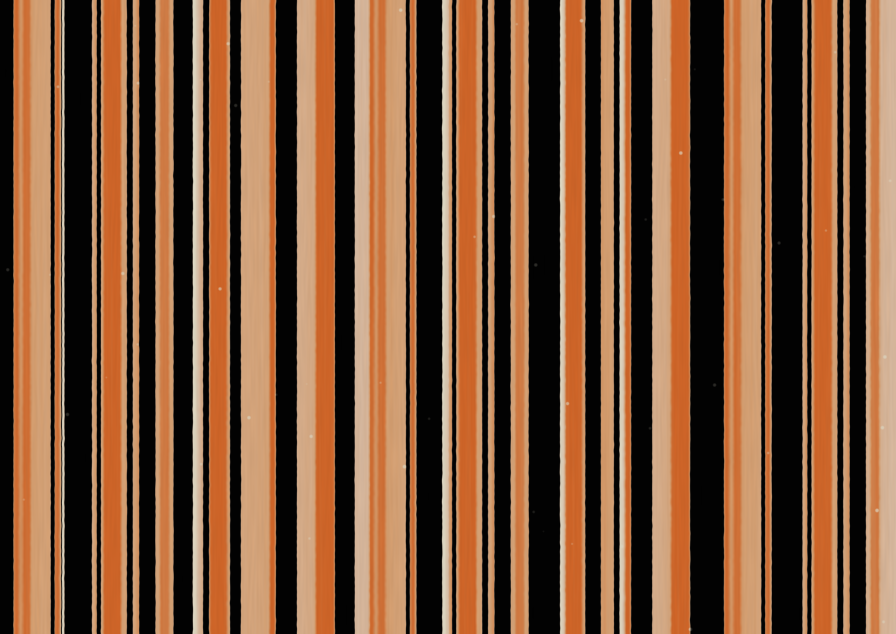
Reproduce this pattern procedurally as a Shadertoy shader.

```glsl
// Layout, in threads
const float THREADS = 768.0;   // threads across the canvas
const float REPEAT = 304.5;    // length of one repeat
const float ORIGIN = 11.5;     // where the first repeat begins
const float MARGIN = 20.0;     // room kept before each repeat
const float EDGE = 0.7;        // softness of stripe edges
const float BLEND = 1.7;       // softness of colour streaks

// Wear
const float FRAY = 0.5;
const float GRAIN = 0.22;
const float SPECK_CELL = 32.0;
const float SPECK_CHANCE = 0.12;

// Colours; tones 0 to 3 run from ivory to copper
const vec3 BLACK = vec3(0.006);
const vec3 IVORY = vec3(0.86, 0.84, 0.76);
const vec3 BEIGE = vec3(0.83, 0.71, 0.61);
const vec3 TAN = vec3(0.82, 0.61, 0.43);
const vec3 COPPER = vec3(0.80, 0.39, 0.155);

// Stripes of every repeat: left, right, left tone, right tone
const vec4 STRIPES[8] = vec4[8](
    vec4(0.0, 32.0, 2.2, 1.8),
    vec4(35.3, 41.0, 2.4, 1.7),
    vec4(67.3, 71.5, 1.5, 2.2),
    vec4(75.0, 97.3, 1.8, 1.9),
    vec4(102.3, 107.8, 1.6, 2.3),
    vec4(121.7, 137.2, 1.8, 1.9),
    vec4(167.7, 185.7, 2.0, 2.0),
    vec4(243.0, 275.6, 1.4, 1.9));

// Stripes found in one repeat only, and the repeat they belong to
const vec4 EXTRAS[9] = vec4[9](
    vec4(41.7, 43.8, 0.0, 0.3),
    vec4(153.7, 162.6, 0.0, 1.5),
    vec4(195.0, 225.0, 1.7, 1.8),
    vec4(-12.0, 1.2, 1.0, 1.1),
    vec4(63.0, 68.6, 0.0, 0.7),
    vec4(164.0, 168.8, 0.0, 0.9),
    vec4(199.0, 210.2, 2.1, 1.9),
    vec4(215.0, 225.0, 0.1, 1.9),
    vec4(121.7, 149.0, 1.4, 1.0));
const float EXTRA_REPEAT[9] = float[9](0.0, 0.0, 0.0, 1.0, 1.0, 1.0, 1.0, 1.0, 2.0);

// Soft streaks inside stripes: centre, half width, tone
const vec3 STREAKS[8] = vec3[8](
    vec3(2.6, 2.0, 2.9),
    vec3(11.3, 3.2, 2.8),
    vec3(38.0, 1.6, 2.9),
    vec3(84.8, 7.6, 3.0),
    vec3(129.5, 4.0, 2.6),
    vec3(175.8, 7.2, 3.0),
    vec3(222.0, 2.4, 3.0),
    vec3(267.0, 8.0, 3.0));

vec2 hash2(vec2 p) {
    vec3 q = fract(p.xyx * vec3(0.1031, 0.1030, 0.0973));
    q += dot(q, q.yzx + 33.33);
    return fract((q.xx + q.yz) * q.zy);
}

float gradientNoise(vec2 p) {
    vec2 i = floor(p), f = p - i, u = f * f * (3.0 - 2.0 * f);
    vec2 right = vec2(1.0, 0.0), up = vec2(0.0, 1.0);
    float a = dot(hash2(i) * 2.0 - 1.0, f);
    float b = dot(hash2(i + right) * 2.0 - 1.0, f - right);
    float c = dot(hash2(i + up) * 2.0 - 1.0, f - up);
    float d = dot(hash2(i + 1.0) * 2.0 - 1.0, f - 1.0);
    return mix(mix(a, b, u.x), mix(c, d, u.x), u.y);
}

float band(float x, float left, float right, float soft) {
    return smoothstep(left - soft, left + soft, x)
         * (1.0 - smoothstep(right - soft, right + soft, x));
}

vec3 palette(float tone) {
    vec3 colour = mix(IVORY, BEIGE, clamp(tone, 0.0, 1.0));
    colour = mix(colour, TAN, clamp(tone - 1.0, 0.0, 1.0));
    return mix(colour, COPPER, clamp(tone - 2.0, 0.0, 1.0));
}

void paintStripe(vec4 stripe, float x, float soft, inout float cover, inout float tone) {
    float mask = band(x, stripe.x, stripe.y, soft);
    tone = mix(tone, mix(stripe.z, stripe.w, smoothstep(stripe.x, stripe.y, x)), mask);
    cover = max(cover, mask);
}

// Small pale flecks, at most one per cell
float specks(vec2 p, float pixel) {
    vec2 cell = floor(p / SPECK_CELL);
    vec2 pick = hash2(cell + 17.0);
    vec2 centre = (cell + 0.1 + 0.8 * hash2(cell + 71.0)) * SPECK_CELL;
    float radius = mix(0.6, 1.5, pick.y);
    float dotMask = 1.0 - smoothstep(radius - pixel, radius + pixel, length(p - centre));
    return dotMask * step(pick.x, SPECK_CHANCE) * mix(0.2, 0.7, pick.y);
}

void mainImage(out vec4 fragColor, in vec2 fragCoord) {
    float pixel = THREADS / iResolution.x;
    vec2 p = fragCoord * pixel;
    float soft = max(EDGE, 0.5 * pixel);

    // Repeat coordinates with slightly frayed edges
    float along = p.x - ORIGIN + MARGIN;
    float index = floor(along / REPEAT);
    float x = along - index * REPEAT - MARGIN;
    x += FRAY * gradientNoise(p * vec2(0.07, 0.2));

    // Stripes, then the soft streaks over them
    float cover = 0.0, tone = 1.0;
    for (int i = 0; i < 8; i++) paintStripe(STRIPES[i], x, soft, cover, tone);
    for (int i = 0; i < 9; i++)
        if (index == EXTRA_REPEAT[i]) paintStripe(EXTRAS[i], x, soft, cover, tone);
    for (int i = 0; i < 8; i++) {
        vec3 s = STREAKS[i];
        tone = mix(tone, s.z, band(x, s.x - s.y, s.x + s.y, BLEND));
    }

    // Lengthwise grain and flecks
    tone += GRAIN * gradientNoise(p * vec2(0.35, 0.004));
    vec3 colour = mix(BLACK, palette(tone), cover);
    colour *= 1.0 + 0.04 * gradientNoise(p * vec2(0.5, 0.03));
    colour = mix(colour, IVORY, specks(p, pixel) * mix(0.3, 1.0, cover));
    fragColor = vec4(colour, 1.0);
}
```
